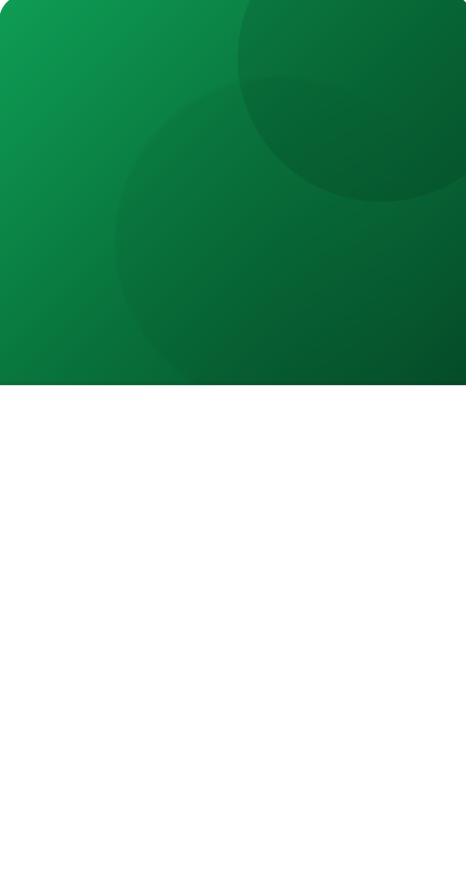
Write a Shadertoy shader that draws this background.

```glsl
// Coverage of a disc, with a softened rim
float disc(vec2 p, vec2 centre, float radius, float softness) {
    return 1.0 - smoothstep(-softness, softness, length(p - centre) - radius);
}

// Diagonal green ramp, t runs from top left to bottom right
vec3 greenRamp(float t) {
    vec3 bright = vec3(0.058, 0.615, 0.330);
    vec3 middle = vec3(0.033, 0.450, 0.235);
    vec3 deep = vec3(0.020, 0.295, 0.160);
    vec3 upper = mix(bright, middle, clamp(t * 2.0, 0.0, 1.0));
    return mix(upper, deep, clamp(t * 2.0 - 1.0, 0.0, 1.0));
}

void mainImage(out vec4 fragColor, in vec2 fragCoord) {
    // Canvas widths, measured down from the top left
    vec2 p = vec2(fragCoord.x, iResolution.y - fragCoord.y) / iResolution.x;
    float pixel = 1.0 / iResolution.x;
    float panelHeight = 0.43 * iResolution.y / iResolution.x;

    vec3 color = greenRamp((p.x + p.y) / (1.0 + panelHeight));

    // Faint large disc, fading to the right
    float largeDisc = disc(p, vec2(0.600, 0.518), 0.353, 0.006);
    color *= 1.0 - 0.045 * largeDisc * (1.0 - smoothstep(0.55, 0.95, p.x));

    // Darker disc at the upper right
    color *= 1.0 - 0.10 * disc(p, vec2(0.818, 0.125), 0.308, pixel);

    // Thin shade along the lower edge
    color *= 1.0 - 0.07 * smoothstep(-0.013, -0.004, p.y - panelHeight);

    // Panel with rounded upper corners
    float panel = 1.0 - smoothstep(-0.5 * pixel, 0.5 * pixel, p.y - panelHeight);
    vec2 cornerCentre = p.x < 0.5 ? vec2(0.055, 0.045) : vec2(0.957, 0.043);
    float outward = p.x < 0.5 ? cornerCentre.x - p.x : p.x - cornerCentre.x;
    vec2 beyond = max(vec2(outward, cornerCentre.y - p.y), 0.0);
    panel *= 1.0 - smoothstep(-0.7 * pixel, 0.7 * pixel, length(beyond) - 0.057);

    fragColor = vec4(mix(vec3(1.0), color, panel), 1.0);
}
```
